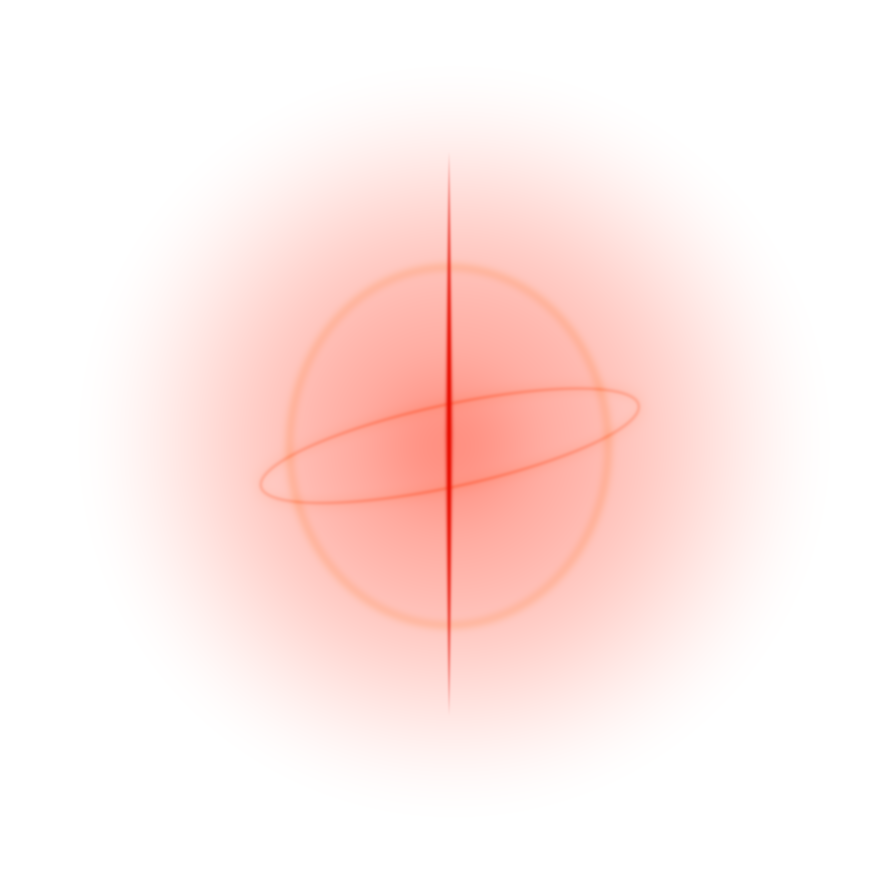
Write a three.js fragment shader that draws this background.

```glsl
// A red orb on white: a wide soft halo, an oval with an orange rim, a thin
// tilted orbit and a tapered vertical beam. Each part is a smooth falloff
// of a distance, and absorbs green and blue from the white ground.

varying vec2 vUv;

// Halo and core
const vec2 HALO_CENTER = vec2(0.507, 0.507);
const float HALO_INNER = 0.12;
const float HALO_OUTER = 0.435;
const float HALO_STRENGTH = 0.26;
const float CORE_RADIUS = 0.1;
const float CORE_STRENGTH = 0.16;

// Oval body and its rim
const vec2 ORB_CENTER = vec2(0.501, 0.502);
const vec2 ORB_RADII = vec2(0.178, 0.2);
const float ORB_FILL = 0.015;
const float RIM_WIDTH = 0.0065;

// Tilted orbit
const vec2 ORBIT_CENTER = vec2(0.502, 0.5025);
const vec2 ORBIT_RADII = vec2(0.2155, 0.0458);
const float ORBIT_TILT = 0.213;
const float ORBIT_WIDTH = 0.0025;
const float ORBIT_GLOW_WIDTH = 0.009;

// Vertical beam
const vec2 BEAM_CENTER = vec2(0.5012, 0.516);
const float BEAM_HALF_LENGTH = 0.315;
const float BEAM_WIDTH = 0.0038;
const float BEAM_TIP_WIDTH = 0.0014;

// Absorption per part, and the beam colour
const vec3 RED_ABSORB = vec3(0.0, 1.0, 1.13);
const vec3 RIM_ABSORB = vec3(0.0, 0.05, 0.105);
const vec3 ORBIT_ABSORB = vec3(0.0, 0.09, 0.12);
const vec3 ORBIT_GLOW_ABSORB = vec3(0.0, 0.02, 0.035);
const vec3 BEAM_COLOR = vec3(0.91, 0.06, 0.01);

float gaussian(float d, float width) {
  float t = d / width;
  return exp(-t * t);
}

// Approximate signed distance to an axis-aligned ellipse
float ellipseDistance(vec2 p, vec2 radii) {
  float k = length(p / radii);
  float slope = length(p / (radii * radii));
  return k * (k - 1.0) / max(slope, 0.0001);
}

vec2 rotate(vec2 p, float angle) {
  float c = cos(angle);
  float s = sin(angle);
  return vec2(c * p.x + s * p.y, c * p.y - s * p.x);
}

void main() {
  vec3 color = vec3(1.0);

  // Halo, bright core and oval fill
  vec2 orbPoint = vUv - ORB_CENTER;
  float orbDistance = ellipseDistance(orbPoint, ORB_RADII);
  float halo = 1.0 - smoothstep(HALO_INNER, HALO_OUTER, distance(vUv, HALO_CENTER));
  float core = gaussian(length(orbPoint), CORE_RADIUS);
  float fill = 1.0 - smoothstep(-RIM_WIDTH, RIM_WIDTH, orbDistance);
  float red = halo * HALO_STRENGTH + core * CORE_STRENGTH + fill * ORB_FILL;
  color -= RED_ABSORB * red;

  // Oval rim
  color -= RIM_ABSORB * gaussian(orbDistance, RIM_WIDTH);

  // Orbit line with a faint glow
  vec2 orbitPoint = rotate(vUv - ORBIT_CENTER, ORBIT_TILT);
  float orbitDistance = ellipseDistance(orbitPoint, ORBIT_RADII);
  color -= ORBIT_ABSORB * gaussian(orbitDistance, ORBIT_WIDTH);
  color -= ORBIT_GLOW_ABSORB * gaussian(orbitDistance, ORBIT_GLOW_WIDTH);

  // Beam, thinner and fainter towards its tips
  vec2 beamPoint = vUv - BEAM_CENTER;
  float along = clamp(abs(beamPoint.y) / BEAM_HALF_LENGTH, 0.0, 1.0);
  float beamWidth = mix(BEAM_WIDTH, BEAM_TIP_WIDTH, along);
  float beam = gaussian(beamPoint.x, beamWidth) * (1.0 - along * along);
  color = mix(color, BEAM_COLOR, beam);

  gl_FragColor = vec4(clamp(color, 0.0, 1.0), 1.0);
}
```
